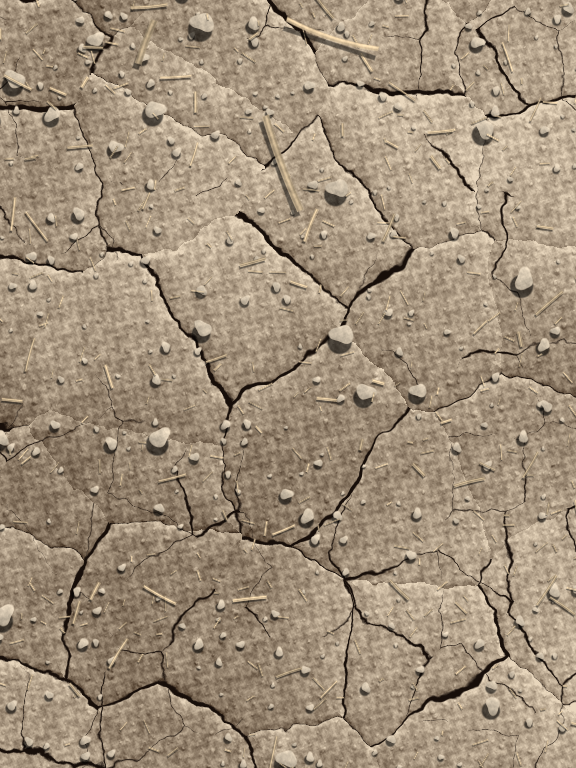
Give the GLSL for this texture, as a Shadertoy shader.

```glsl
// Sun-baked cracked soil: warped cellular plates split by tapering dark cracks,
// grainy earth from layered sines and cellular crumbs, with pebbles and dry
// straw scattered on jittered grids. Units: canvas width = 1.
#define PLATE_SCALE 4.1
#define HAIRLINE_SCALE 7.3
#define CRACK_HALF_WIDTH 0.0056
#define GRAIN_CONTRAST 0.24
#define BROAD_CONTRAST 0.22
#define SUN vec2(0.35, 0.94)
#define SOIL_DARK vec3(0.38, 0.31, 0.24)
#define SOIL_LIGHT vec3(0.87, 0.80, 0.70)
#define CRACK_COLOR vec3(0.09, 0.055, 0.035)
#define STRAW_COLOR vec3(0.80, 0.71, 0.57)
#define PEBBLE_COLOR vec3(0.84, 0.78, 0.69)

float hash(vec2 p) {
    return fract(sin(dot(p, vec2(127.1, 311.7))) * 43758.5);
}

vec2 hash2(vec2 p) {
    return vec2(hash(p), hash(p + 57.3));
}

// Layered, rotated and bent sines, roughly -1 to 1
float waves(vec2 p) {
    float sum = 0.0, amp = 0.5;
    for (int i = 0; i < 5; i++) {
        p = mat2(0.8, 0.6, -0.6, 0.8) * p * 1.9 + 2.7;
        sum += amp * sin(p.x + 1.7 * sin(p.y + 0.6 * sin(p.x * 0.7)));
        amp *= 0.55;
    }
    return sum;
}

// Signed gap to the nearest crack (x) and direction towards it (yz)
vec3 crackField(vec2 p, float scale, float width) {
    p *= scale;
    vec2 home = floor(p), toHome = vec2(9.0), base = home;
    for (int y = -1; y <= 1; y++)
    for (int x = -1; x <= 1; x++) {
        vec2 id = base + vec2(x, y);
        vec2 r = id + 0.08 + 0.84 * hash2(id) - p;
        if (dot(r, r) < dot(toHome, toHome)) { toHome = r; home = id; }
    }
    vec3 best = vec3(9.0, 0.0, 1.0);
    for (int y = -2; y <= 2; y++)
    for (int x = -2; x <= 2; x++) {
        if (x == 0 && y == 0) continue;
        vec2 id = home + vec2(x, y);
        vec2 r = id + 0.08 + 0.84 * hash2(id) - p;
        vec2 n = normalize(r - toHome);
        float w = width * mix(-0.3, 1.0, hash(home + id + 3.1)) - 0.0005;
        float gap = dot(0.5 * (r + toHome), n) / scale - min(w, 6.0 * w);
        if (gap < best.x) best = vec3(gap, n);
    }
    return best;
}

// Scattered lumps: coverage, sunlit tone, cast shadow
vec3 lumps(vec2 p, float scale, float share) {
    vec3 res = vec3(0.0);
    float aa = 1.2 * scale / iResolution.x;
    p *= scale;
    for (int y = -1; y <= 1; y++)
    for (int x = -1; x <= 1; x++) {
        vec2 id = floor(p) + vec2(x, y);
        if (hash(id + scale) > share) continue;
        vec2 d = p - id - 0.1 - 0.8 * hash2(id + 9.0);
        float size = mix(0.08, 0.24, pow(hash(id + 4.4), 2.0));
        float turn = 6.28 * hash(id + 2.2);
        vec2 axis = vec2(cos(turn), sin(turn));
        float bump = 1.0 + 0.13 * sin(3.0 * atan(d.y, d.x) + turn);
        float dist = length(d + 0.45 * axis * dot(d, axis)) * bump - size;
        float cover = smoothstep(aa, -aa, dist);
        float shade = smoothstep(aa, -aa, length(d + SUN * size * 0.65) - size);
        res.z = max(res.z, shade);
        if (cover > res.x) res.xy = vec2(cover, dot(d, SUN) / size);
    }
    return res;
}

// Scattered stalks: coverage, tone, cast shadow
vec3 stalks(vec2 p, float scale, float share, float thick) {
    vec3 res = vec3(0.0);
    float aa = 1.0 / iResolution.x;
    for (int y = -1; y <= 1; y++)
    for (int x = -1; x <= 1; x++) {
        vec2 id = floor(p * scale) + vec2(x, y);
        if (hash(id + scale * 1.7) > share) continue;
        vec2 d = p - (id + hash2(id + 6.0)) / scale;
        float turn = 3.14 * hash(id + 8.8);
        mat2 spin = mat2(cos(turn), -sin(turn), sin(turn), cos(turn));
        vec2 halfSize = vec2(mix(0.10, 0.36, hash(id + 1.9)) / scale, thick * mix(0.5, 1.0, hash(id + 5.5)));
        vec2 q = spin * d, s = spin * (d + SUN * thick * 1.5);
        q.y += 3.0 * q.x * q.x * (hash(id) - 0.5);
        vec2 e = abs(q) - halfSize, es = abs(s) - halfSize;
        float cover = smoothstep(aa, -aa, max(e.x, e.y));
        res.z = max(res.z, smoothstep(aa, -aa, max(es.x, es.y)));
        float streak = 0.12 * sin(q.y / thick * 5.0 + turn) + 0.3 * (hash(id + 3.3) - 0.5);
        if (cover > res.x) res.xy = vec2(cover, streak);
    }
    return res;
}

void mainImage(out vec4 fragColor, in vec2 fragCoord) {
    vec2 p = fragCoord / iResolution.x;
    float aa = 1.0 / iResolution.x;

    // Cracks with ragged edges and uneven width
    vec2 bent = p + 0.014 * vec2(waves(p * 11.0), waves(p * 11.0 + 7.0)) + 0.0012 * waves(p * 90.0);
    float swell = 0.9 + 0.5 * waves(p * 8.0 + 3.0);
    vec3 crack = crackField(bent + 2.3, PLATE_SCALE, CRACK_HALF_WIDTH * swell);
    float fade = max(0.0, waves(p * 2.6 + 11.0) + 0.15);
    vec3 hair = crackField(bent + 5.7, HAIRLINE_SCALE, 0.0045 * fade);

    // Soil tone: broad light, fine grain, crumbs and sunlit crack rims
    float grain = waves(p * 45.0) * 0.6 + waves(p * 130.0 + 4.0);
    float tone = 0.53 + BROAD_CONTRAST * waves(p * 2.0 + 1.0) + 0.16 * (p.x - 0.5) + GRAIN_CONTRAST * grain;
    vec3 crumbs = lumps(p, 75.0, 0.5), grit = lumps(p + 3.0, 42.0, 0.4);
    tone += crumbs.x * (0.10 + 0.22 * crumbs.y) - 0.22 * crumbs.z * (1.0 - crumbs.x);
    tone += grit.x * (0.14 + 0.25 * grit.y) - 0.30 * grit.z * (1.0 - grit.x);
    float facing = dot(crack.yz, SUN);
    tone += exp(-max(crack.x, 0.0) / 0.007) * 0.28 * facing;
    tone += exp(-max(crack.x, 0.0) / 0.035) * 0.16 * (0.5 + facing);
    vec3 color = mix(SOIL_DARK, SOIL_LIGHT, clamp(tone, -0.25, 1.08));
    color = mix(color, CRACK_COLOR, smoothstep(aa, -aa, min(crack.x, hair.x)));

    // Pebbles, small then large
    for (int i = 0; i < 2; i++) {
        vec3 stone = lumps(p + 1.3, i == 0 ? 24.0 : 11.0, i == 0 ? 0.32 : 0.28);
        color *= 1.0 - 0.6 * stone.z * (1.0 - stone.x);
        color = mix(color, PEBBLE_COLOR * (0.96 + 0.16 * stone.y + 0.08 * grain), stone.x);
    }

    // Dry straw, from chaff to a few long stalks
    for (int i = 0; i < 3; i++) {
        float scale = i == 0 ? 25.0 : i == 1 ? 11.0 : 2.7;
        float thick = i == 0 ? 0.0016 : i == 1 ? 0.0028 : 0.0065;
        vec3 straw = stalks(p + 0.4, scale, i == 2 ? 0.22 : 0.36, thick);
        color *= 1.0 - 0.5 * straw.z * (1.0 - straw.x);
        color = mix(color, STRAW_COLOR * (1.0 + straw.y + 0.07 * grain), straw.x * 0.9);
    }
    fragColor = vec4(clamp(color, 0.0, 1.0), 1.0);
}
```
